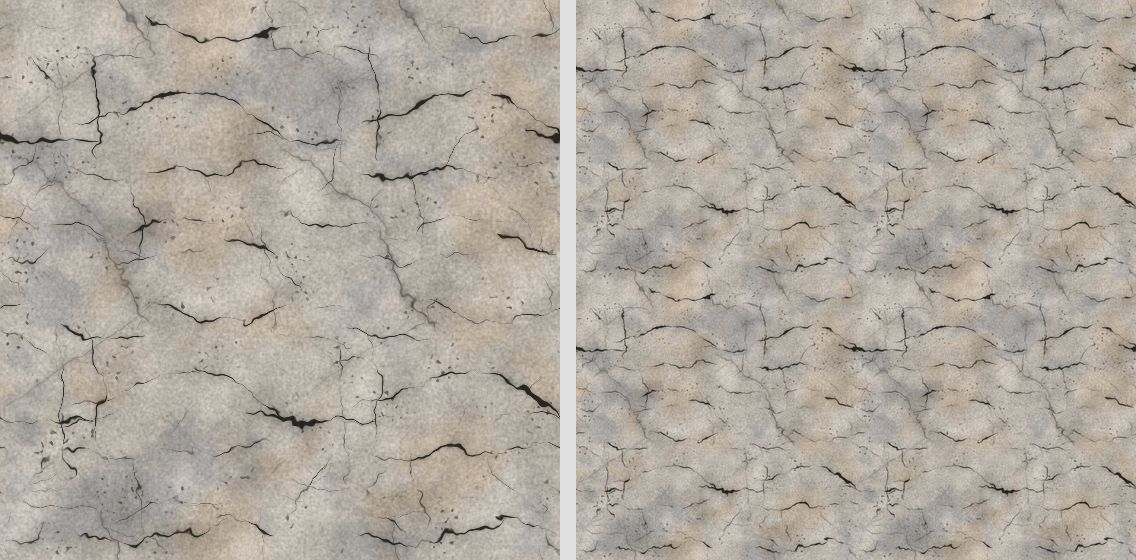
Left, the tile; right, the same tile 2 across and 2 down.
Write a WebGL 1 fragment shader that draws this texture.

```glsl
precision highp float;
// Weathered pale plaster with dark wandering cracks, repeated two by two.
// Cracks are bent segments on a wrapped plane, bent further by periodic gradient
// noise; each copy of a crack opens by its own amount, and stains vary per repeat.
uniform vec2 u_resolution;

const float REPEATS = 2.0;
const float BOLD = 0.0062;        // half widths, in units of one repeat
const float MEDIUM = 0.0040;
const float FINE = 0.0024;
const float HAIR = 0.0013;
const float HALO_REACH = 0.012;   // dirt beside a crack
const float COPY_MIN = 0.25;      // narrowest copy of a crack
const int HAIRLINES = 22;
const float GRAIN = 0.42;
const vec3 LIGHT = vec3(0.82, 0.79, 0.755);
const vec3 SHADE = vec3(0.52, 0.50, 0.46);
const vec3 PIT = vec3(0.30, 0.28, 0.25);
const vec3 INK = vec3(0.13, 0.115, 0.095);
const vec3 COOL_TINT = vec3(0.87, 0.885, 0.92);
const vec3 WARM_TINT = vec3(0.99, 0.95, 0.90);

vec2 hash2(vec2 p) {
  vec3 h = fract(p.xyx * vec3(0.1031, 0.1030, 0.0973));
  h += dot(h, h.yzx + 33.33);
  return fract((h.xx + h.yz) * h.zy);
}

float corner(vec2 cell, vec2 offset, float period, float seed) {
  return dot(hash2(mod(cell, period) + seed) * 2.0 - 1.0, offset);
}

// Gradient noise that wraps after a whole number of cells
float noise(vec2 p, float period, float seed) {
  vec2 i = floor(p), f = p - i, e = vec2(1.0, 0.0);
  vec2 u = f * f * f * (f * (f * 6.0 - 15.0) + 10.0);
  return mix(mix(corner(i, f, period, seed), corner(i + e, f - e, period, seed), u.x),
             mix(corner(i + e.yx, f - e.yx, period, seed),
                 corner(i + 1.0, f - 1.0, period, seed), u.x), u.y);
}

// copies = 1 repeats in every tile, copies = REPEATS spans the canvas
float fbm(vec2 p, float freq, float copies, float seed) {
  float sum = 0.0, amp = 1.0;
  for (int i = 0; i < 5; i++) {
    sum += amp * noise(p * freq, freq * copies, seed);
    freq *= 2.0;
    amp *= 0.6;
  }
  return sum;
}

// Crack from a to b, bowed by bend: x is the opening, y the dirt beside it
vec2 crack(vec2 p, vec2 a, vec2 b, float bend, float width) {
  vec2 d = p - 0.5 * (a + b);
  vec2 id = floor(d + 0.5);
  d -= id;
  float halfLength = 0.5 * length(b - a);
  vec2 dir = 0.5 * (b - a) / halfLength;
  float t = dot(d, dir) / halfLength;
  float taper = max(1.0 - t * t, 0.0);
  float dist = abs(dot(d, vec2(-dir.y, dir.x)) - bend * (1.0 - t * t));
  float open = mix(COPY_MIN, 1.2, hash2(mod(id, REPEATS) + a * 37.0 + b * 11.0).x);
  float w = width * open * sqrt(taper);
  float px = REPEATS / min(u_resolution.x, u_resolution.y);
  float core = clamp((w - dist) / px + 0.5, 0.0, 1.0) * min(1.0, 2.0 * w / px);
  return vec2(core, exp(-dist / HALO_REACH) * min(w / BOLD, 1.0));
}

void main() {
  vec2 p = gl_FragCoord.xy / u_resolution * REPEATS;

  // Shared wandering keeps the crack joints together
  vec2 q = p;
  q += 0.085 * vec2(noise(p * 4.0, 4.0, 3.0), noise(p * 4.0, 4.0, 17.0));
  q += 0.038 * vec2(noise(p * 12.0, 24.0, 5.0), noise(p * 12.0, 24.0, 29.0));
  q += 0.015 * vec2(noise(p * 36.0, 72.0, 7.0), noise(p * 36.0, 72.0, 41.0));
  float swell = clamp(0.7 + 2.4 * noise(p * 9.0, 18.0, 53.0), 0.2, 1.8);
  float bold = BOLD * swell, medium = MEDIUM * swell, fine = FINE * swell;

  // Main cracks of the motif: level ones, then upright ones
  vec2 c = crack(q, vec2(0.53, 0.92), vec2(1.08, 0.90), -0.07, medium);
  c = max(c, crack(q, vec2(0.20, 0.82), vec2(0.53, 0.79), 0.015, medium));
  c = max(c, crack(q, vec2(-0.14, 0.51), vec2(0.36, 0.50), 0.0, bold));
  c = max(c, crack(q, vec2(0.25, 0.56), vec2(0.73, 0.67), 0.02, bold));
  c = max(c, crack(q, vec2(0.69, 0.68), vec2(1.02, 0.50), 0.01, bold));
  c = max(c, crack(q, vec2(0.20, 0.41), vec2(0.56, 0.37), -0.015, medium));
  c = max(c, crack(q, vec2(0.48, 0.36), vec2(1.02, 0.39), 0.03, medium));
  c = max(c, crack(q, vec2(-0.04, 0.25), vec2(0.40, 0.13), 0.015, fine));
  c = max(c, crack(q, vec2(0.36, 0.13), vec2(0.72, 0.20), 0.02, fine));
  c = max(c, crack(q, vec2(0.29, 0.08), vec2(0.80, 0.15), -0.04, medium));
  c = max(c, crack(q, vec2(0.76, 0.16), vec2(1.00, 0.11), 0.0, bold));
  c = max(c, crack(q, vec2(0.33, 0.85), vec2(0.36, 0.42), 0.01, medium));
  c = max(c, crack(q, vec2(0.50, 0.39), vec2(0.47, 0.06), 0.01, medium));
  c = max(c, crack(q, vec2(0.20, 0.84), vec2(0.24, 0.28), -0.01, fine));

  // Scattered hairlines
  for (int i = 0; i < HAIRLINES; i++) {
    vec2 a = hash2(vec2(float(i), 71.0)), r = hash2(vec2(float(i), 113.0));
    float angle = 6.2832 * r.x;
    vec2 b = a + vec2(cos(angle), sin(angle)) * mix(0.10, 0.36, r.y);
    c = max(c, crack(q, a, b, 0.06 * (r.y - 0.5), HAIR * swell));
  }

  // Long slanting seams, mostly dirt
  vec2 s = crack(mix(p, q, 0.4), vec2(-0.04, 0.52), vec2(0.66, 0.98), 0.0, FINE);
  s = max(s, crack(q, vec2(-0.03, 0.50), vec2(0.40, 0.13), 0.03, FINE));
  s = max(s, crack(q, vec2(0.35, 0.17), vec2(0.57, -0.20), 0.0, MEDIUM));

  // Mottled plaster, with grain and stains
  float grain = noise(p * 96.0, 192.0, 61.0) + 0.6 * noise(p * 50.0, 100.0, 67.0);
  float tone = 0.73 + 0.38 * fbm(p, 3.0, 1.0, 11.0) + 0.34 * fbm(p, 4.0, REPEATS, 23.0);
  vec3 color = mix(SHADE, LIGHT, clamp(tone + GRAIN * grain, 0.0, 1.1));
  color *= mix(vec3(1.0), COOL_TINT, smoothstep(0.0, 0.4, fbm(p, 2.0, REPEATS, 31.0)));
  color *= mix(vec3(1.0), WARM_TINT, smoothstep(0.0, 0.4, fbm(p, 2.0, REPEATS, 47.0)));

  // Clustered pits, then dirt and open cracks
  float pits = smoothstep(0.22, 0.42, noise(p * 56.0, 112.0, 83.0));
  pits *= smoothstep(0.05, 0.30, noise(p * 6.0, 12.0, 89.0) + 0.4 * c.y);
  color = mix(color, PIT, 0.75 * pits);
  color *= 1.0 - 0.38 * c.y - 0.42 * s.y * (1.0 - c.y);
  color = mix(color, INK, max(0.92 * c.x, 0.30 * s.x));
  gl_FragColor = vec4(color, 1.0);
}
```
